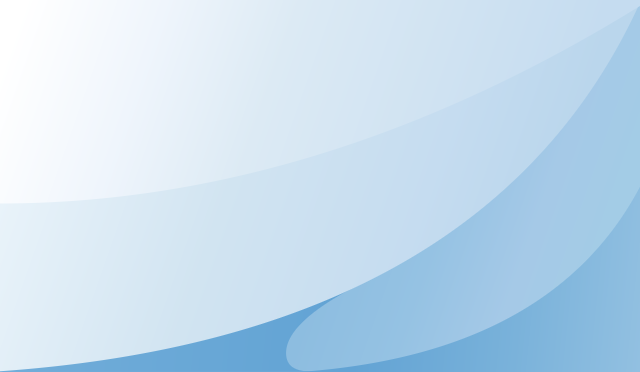
Write a WebGL 1 fragment shader that draws this background.

```glsl
precision highp float;
// Layered blue sweep: a white-to-sky sheet, a pale band, a rounded lobe and
// a deep blue base. Each boundary is a quadratic Bezier solved as a height
// function, and each layer is filled with its own slanted four-stop gradient.

uniform vec2 u_resolution;

#define SHEET_TILT 0.204
#define BASE_TILT 0.06
#define EDGE_WIDTH 1.0

// Height and slope of the Bezier a-b-c above the coordinate x.
vec2 bezier(float x, vec2 a, vec2 b, vec2 c) {
  float bend = a.x - 2.0 * b.x + c.x;
  float lead = b.x - a.x;
  float root = sqrt(max(lead * lead + bend * (x - a.x), 0.0));
  float t = clamp((x - a.x) / (lead + root), 0.0, 1.0);
  vec2 tangent = mix(b - a, c - b, t);
  float height = mix(mix(a.y, b.y, t), mix(b.y, c.y, t), t);
  return vec2(height, tangent.y / max(tangent.x, 0.0001));
}

// Smooth coverage of values below the curve; size = (along, across) extent.
float below(float value, vec2 curve, vec2 size) {
  float gap = (curve.x - value) * size.y;
  float stretch = length(vec2(1.0, curve.y * size.y / size.x));
  return clamp(0.5 + gap / (stretch * EDGE_WIDTH), 0.0, 1.0);
}

// Linear gradient through four colours at the given stops.
vec3 ramp(float s, vec4 stops, vec3 a, vec3 b, vec3 c, vec3 d) {
  vec3 f = clamp((s - stops.xyz) / (stops.yzw - stops.xyz), 0.0, 1.0);
  return mix(mix(mix(a, b, f.x), c, f.y), d, f.z);
}

void main() {
  vec2 size = u_resolution;
  vec2 p = gl_FragCoord.xy / size;
  p.y = 1.0 - p.y; // measured downward from the top edge
  float slant = p.x + SHEET_TILT * p.y;

  // Layer gradients
  vec3 sheet = ramp(slant, vec4(0.04, 0.26, 0.47, 0.95),
    vec3(1.0), vec3(0.937, 0.961, 0.988),
    vec3(0.863, 0.918, 0.957), vec3(0.773, 0.863, 0.941));
  vec3 band = ramp(slant, vec4(0.11, 0.46, 0.77, 0.97),
    vec3(0.914, 0.953, 0.980), vec3(0.820, 0.894, 0.945),
    vec3(0.773, 0.863, 0.941), vec3(0.729, 0.839, 0.925));
  vec3 lobe = ramp(slant, vec4(0.65, 0.81, 0.96, 1.08),
    vec3(0.553, 0.741, 0.878), vec3(0.584, 0.761, 0.890),
    vec3(0.647, 0.788, 0.906), vec3(0.639, 0.800, 0.902));
  vec3 base = ramp(p.x + BASE_TILT * (p.y - 1.0), vec4(0.0, 0.55, 0.80, 1.0),
    vec3(0.443, 0.678, 0.851), vec3(0.384, 0.639, 0.831),
    vec3(0.478, 0.698, 0.855), vec3(0.573, 0.753, 0.882));

  // Sweeping boundaries
  vec2 sheetEdge = bezier(p.x, vec2(0.0, 0.547), vec2(0.5, 0.547), vec2(1.0, 0.016));
  vec2 bandEdge = bezier(p.x, vec2(0.0, 0.998), vec2(0.762, 0.906), vec2(1.0, 0.007));
  vec2 lobeEdge = bezier(p.x, vec2(0.482, 0.998), vec2(0.864, 0.945), vec2(1.0, 0.502));

  // Rounded left tip of the lobe, solved sideways as x over y
  vec2 tipEdge = p.y < 0.949
    ? bezier(p.y, vec2(0.766, 0.560), vec2(0.866, 0.447), vec2(0.949, 0.447))
    : bezier(p.y, vec2(0.949, 0.447), vec2(0.998, 0.447), vec2(0.998, 0.484));
  float lobeMask = below(p.y, lobeEdge, size) * (1.0 - below(p.x, tipEdge, size.yx));

  // Stack the layers from back to front
  vec3 color = mix(base, lobe, lobeMask);
  color = mix(color, band, below(p.y, bandEdge, size));
  color = mix(color, sheet, below(p.y, sheetEdge, size));
  gl_FragColor = vec4(color, 1.0);
}
```
